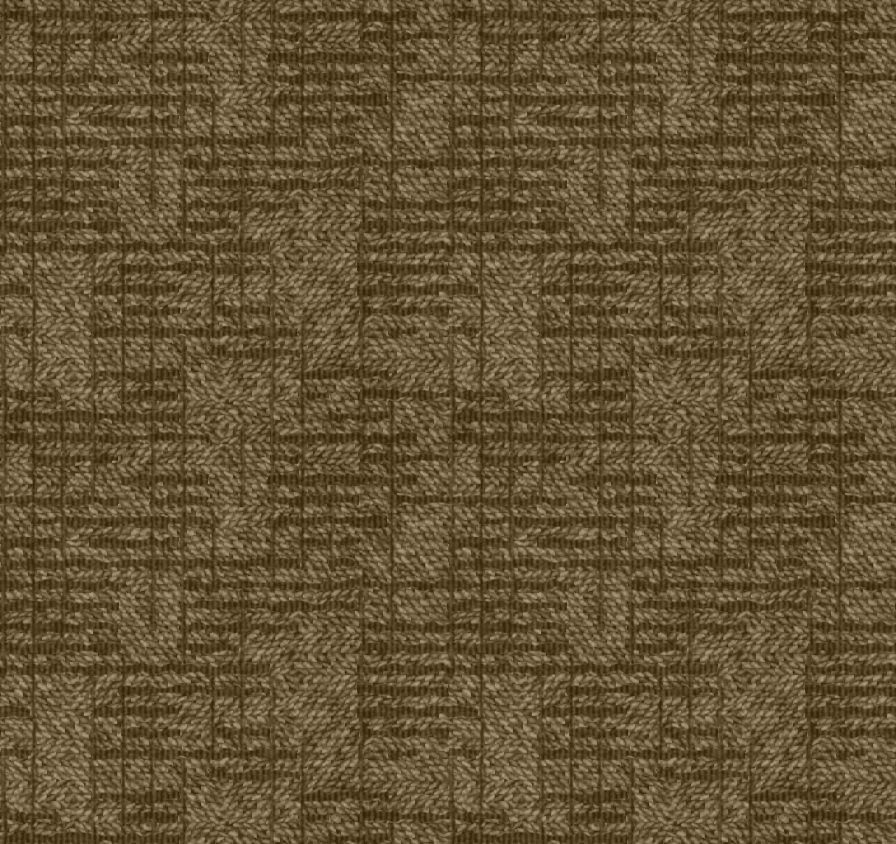
Write a Shadertoy shader that draws this texture.

```glsl
// Brown loop-pile carpet: tufted blocks broken by short ribbed bands and upright grooves.

const vec2 REPEATS = vec2(2.0, 2.0);      // carpet tiles across and down
const vec2 CELLS = vec2(15.0, 20.0);      // columns and rows in one tile
const vec2 LOOPS = vec2(48.0, 60.0);      // yarn loops in one tile
const vec2 RIBS = vec2(80.0, 80.0);       // flat rib stitches in one tile
const vec2 GRAIN = vec2(170.0, 160.0);    // fibre grain in one tile
const vec2 BLOCK = vec2(3.0, 4.0);        // columns and rows sharing one layout
const float BAND_HEIGHT = 0.54;           // part of a row
const float GROOVE_WIDTH = 0.25;          // part of a column
const float RAGGED = 0.30;                // wobble of the block edges
const float LOOP_LEAN = 0.85;
const float STRIPED_SHARE = 0.58;         // blocks that carry most of their bands
const vec3 SHADOW = vec3(0.245, 0.185, 0.065);
const vec3 YARN = vec3(0.40, 0.33, 0.215);
const vec3 HIGHLIGHT = vec3(0.61, 0.55, 0.43);

float hash(vec2 p) {
    vec3 q = fract(p.xyx * vec3(0.1031, 0.1030, 0.0973));
    q += dot(q, q.yzx + 33.33);
    return fract((q.x + q.y) * q.z);
}

// Value noise that wraps after the given period
float tiledNoise(vec2 p, vec2 period) {
    vec2 i = floor(p), f = fract(p);
    f = f * f * (3.0 - 2.0 * f);
    vec2 a = mod(i, period), b = mod(i + 1.0, period);
    return mix(mix(hash(a), hash(vec2(b.x, a.y)), f.x),
               mix(hash(vec2(a.x, b.y)), hash(b), f.x), f.y);
}

// Soft stripe at the start of a cell
float stripe(float x, float width, float soft) {
    return smoothstep(0.0, soft, x) * (1.0 - smoothstep(width - soft, width, x));
}

// Coverage of the low ribbed bands and grooves
float recess(vec2 tile, vec2 pixel) {
    vec2 wobble = vec2(tiledNoise(tile * LOOPS + 7.3, LOOPS),
                       tiledNoise(tile * LOOPS + 19.7, LOOPS)) - 0.5;
    vec2 grid = tile * CELLS + wobble * RAGGED * vec2(0.5, 1.0);
    vec2 cell = mod(floor(grid), CELLS), f = fract(grid);

    // Upright strips whose sides step in and out by one column
    float strip = floor(cell.x / BLOCK.x);
    float stepIn = hash(vec2(strip, floor(cell.y / 5.0)) + 37.0);
    if (mod(cell.x, BLOCK.x) < 0.5 && stepIn < 0.5) strip = mod(strip + 4.0, 5.0);

    // Each strip has its own vertical offset
    float offset = floor(CELLS.y * hash(vec2(strip, 41.0)));
    float group = floor(mod(cell.y + offset, CELLS.y) / BLOCK.y);
    float bandChance = hash(vec2(strip, group) + 63.0) < STRIPED_SHARE ? 0.92 : 0.28;
    float hasBand = step(hash(vec2(strip, cell.y) + 11.0), bandChance);
    hasBand *= step(0.10, hash(cell + 123.0));
    if (cell.y < 0.5 && cell.x < 6.0) hasBand = 1.0;

    // Grooves run a few rows, and one follows the tile seam
    float start = floor(BLOCK.y * hash(vec2(cell.x, 5.0)));
    float run = floor(mod(cell.y + start, CELLS.y) / BLOCK.y);
    float hasGroove = step(hash(vec2(cell.x, run) + 87.0), 0.50);
    if (cell.x < 0.5 && cell.y > 8.0) hasGroove = 1.0;

    vec2 soft = max(vec2(0.11, 0.15), pixel * CELLS);
    float groove = stripe(f.x, GROOVE_WIDTH, min(soft.x, 0.5 * GROOVE_WIDTH));
    groove *= 0.7 + 0.3 * tiledNoise(tile * LOOPS + 31.1, LOOPS);
    return max(hasBand * stripe(f.y, BAND_HEIGHT, soft.y), hasGroove * groove);
}

// Height of the raised, slanted yarn loops
float loopPile(vec2 tile) {
    vec2 p = tile * LOOPS;
    p.y += 0.7 * (tiledNoise(tile * LOOPS * 0.5, LOOPS * 0.5) - 0.5);
    float row = floor(p.y);
    p.x += 0.5 * mod(row, 2.0);
    vec2 id = mod(floor(p), LOOPS), q = fract(p) - 0.5;

    // Twist direction changes between patches of loops
    float patchTurn = hash(floor(id / vec2(8.0, 3.0)) + 3.0);
    q.x += q.y * (patchTurn < 0.35 ? -LOOP_LEAN : LOOP_LEAN);
    q += 0.25 * (vec2(hash(id + 29.0), hash(id + 47.0)) - 0.5);
    float crown = 1.0 - smoothstep(0.1, 0.66, length(q * vec2(1.1, 0.85)));
    return 0.29 + 0.52 * crown + 0.34 * (hash(id + 53.0) - 0.5);
}

// Height of the flat upright ribs
float ribbing(vec2 tile) {
    vec2 p = tile * RIBS;
    float rib = 0.5 - 0.5 * cos(6.28318 * p.x);
    float stitch = hash(mod(floor(p), RIBS) + 71.0);
    return 0.01 + 0.30 * rib + 0.16 * (stitch - 0.5);
}

void mainImage(out vec4 fragColor, in vec2 fragCoord) {
    vec2 tile = fract(fragCoord / iResolution.xy * REPEATS);
    vec2 pixel = REPEATS / iResolution.xy;

    float low = recess(tile, pixel);
    float grain = tiledNoise(tile * GRAIN, GRAIN) - 0.5;
    float tone = mix(loopPile(tile), ribbing(tile), low);
    tone += grain * mix(0.50, 0.32, low);

    // Broad wear, the same in every tile
    tone += 0.10 * (tiledNoise(tile * 5.0, vec2(5.0)) - 0.5);
    tone = clamp(tone, -0.1, 1.1);

    vec3 color = tone < 0.45 ? mix(SHADOW, YARN, tone / 0.45)
                             : mix(YARN, HIGHLIGHT, (tone - 0.45) / 0.55);
    fragColor = vec4(color, 1.0);
}
```
